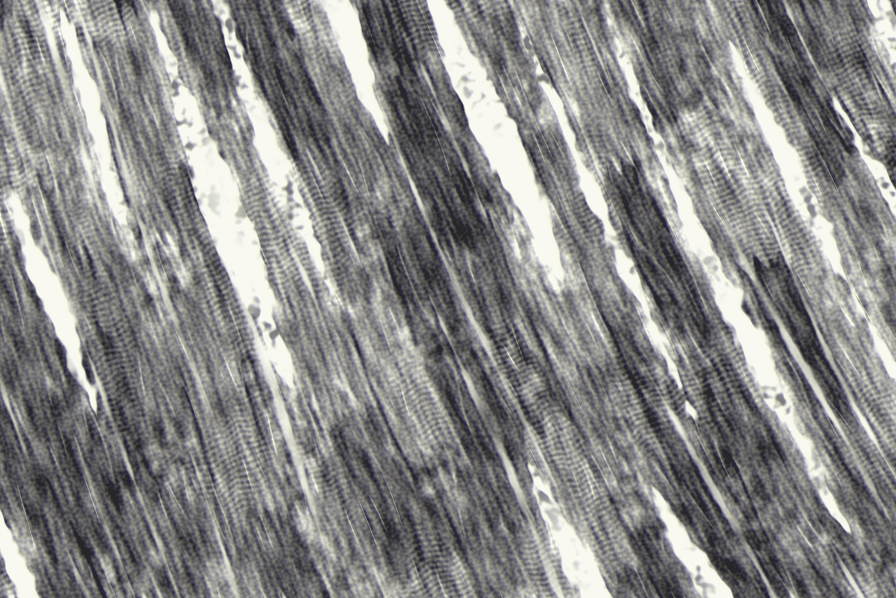
Reproduce this texture procedurally as a WebGL 1 fragment shader.

```glsl
precision highp float;
uniform vec2 u_resolution;

const float SLANT = 0.40;          // mean fibre angle from vertical, radians
const float FAN = 0.13;            // change of slant across the canvas
const float FIBRES = 11.0;         // fibre columns per canvas height
const float SEGMENTS = 3.6;        // tone segments along a fibre
const float GAP_PITCH = 0.155;
const float GAP_WIDTH = 0.044;
const float CRACK_PITCH = 0.075;
const float CRACK_WIDTH = 0.0085;
const float EDGE = 0.0035;         // softness of gap borders
const float BAND_PERIOD = 0.0095;  // spacing of cross striation
const float TISSUE_TONE = 0.425;
const float GAP_TONE = 0.975;
const vec2 FRINGE_SHIFT = vec2(0.0035, 0.0015);
const vec3 SHADOW_TINT = vec3(0.0, -0.006, 0.006);
const vec3 LIGHT_TINT = vec3(0.0, 0.0, -0.03);

float hash(vec2 p) {
  vec3 q = fract(vec3(p.xyx) * 0.1031);
  q += dot(q, q.yzx + 33.33);
  return fract((q.x + q.y) * q.z);
}

float corner(vec2 cell, vec2 offset) {
  float a = 6.2832 * hash(cell);
  return dot(vec2(cos(a), sin(a)), offset);
}

// Gradient noise, roughly -1 to 1
float gnoise(vec2 p) {
  vec2 i = floor(p), f = p - i;
  vec2 s = f * f * f * (f * (f * 6.0 - 15.0) + 10.0);
  vec2 e = vec2(1.0, 0.0);
  float low = mix(corner(i, f), corner(i + e, f - e), s.x);
  float high = mix(corner(i + e.yx, f - e.yx), corner(i + 1.0, f - 1.0), s.x);
  return 1.45 * mix(low, high, s.y);
}

// x runs across the fibres, y along them
vec2 fibreSpace(vec2 p) {
  float c = cos(SLANT), s = sin(SLANT);
  vec2 q = vec2(c * p.x + s * p.y, s * p.x - c * p.y);
  q.x += FAN * (p.x - 0.75) * (p.y - 0.5);
  q.x += 0.012 * gnoise(q * vec2(4.0, 2.2) + 31.0);
  return q + vec2(4.0, 6.0);
}

// Signed distance to the nearest tapered slit between fibres
float slitDistance(vec2 q, float pitch, float width, float seed) {
  float nearest = 1.0;
  float column = floor(q.x / pitch);
  for (int k = -1; k <= 1; k++) {
    float id = column + float(k);
    float h = hash(vec2(id, seed));
    float swell = 0.2 + gnoise(vec2(id * 7.31 + seed, q.y * 1.7 + h * 40.0));
    float wobble = 0.02 * gnoise(vec2(id * 3.17 + seed, q.y * 1.5));
    float centre = (id + 0.25 + 0.5 * h) * pitch + wobble;
    float halfWidth = width * (0.35 + h) * swell;
    float absent = 1.0 - smoothstep(0.0, 0.15, swell);
    nearest = min(nearest, abs(q.x - centre) - halfWidth + 0.02 * absent);
  }
  return nearest;
}

// Random tone of one fibre, stepping at its blunt broken ends
float segmentTone(float id, float y) {
  float s = y * SEGMENTS + 9.0 * hash(vec2(id, 5.0));
  float j = floor(s);
  float here = hash(vec2(id, j)), next = hash(vec2(id, j + 1.0));
  return mix(here, next, smoothstep(0.95, 1.0, s - j)) * 2.0 - 1.0;
}

float tissueTone(vec2 p, vec2 q) {
  float x = q.x * FIBRES + 0.45 * gnoise(q * vec2(3.0, 1.3) + 17.0);
  float id = floor(x), f = x - id;
  float jagged = q.y + 0.035 * gnoise(q * vec2(60.0, 5.0));
  float patchTone = mix(segmentTone(id, jagged), segmentTone(id + 1.0, jagged),
                        smoothstep(0.92, 1.0, f));
  float tone = TISSUE_TONE + 0.16 * patchTone;

  // Longitudinal fibrils: soft, fine, and short bright threads
  tone += 0.15 * gnoise(q * vec2(48.0, 8.0));
  tone += 0.22 * gnoise(q * vec2(125.0, 17.0) + 70.0);
  float thread = smoothstep(0.13, 0.0, abs(gnoise(q * vec2(36.0, 4.5) + 25.0)));
  tone += 0.24 * thread * smoothstep(-0.1, 0.5, gnoise(q * vec2(20.0, 13.0) + 37.0));

  // Dark and pale lines along fibre borders
  float sheath = smoothstep(0.06, 0.0, abs(f - 0.95));
  tone += 0.4 * sheath * gnoise(vec2(id * 5.3, q.y * 5.0));

  // Cross striation, only in some pale fibres
  float phase = q.y / BAND_PERIOD + 0.8 * gnoise(q * vec2(30.0, 9.0));
  float banded = smoothstep(0.0, 0.5, gnoise(q * vec2(8.0, 4.0) + 43.0) + 0.25 * patchTone);
  tone += 0.07 * banded * sin(6.2832 * phase);

  // Crumbled pale mottling and grain
  float crumble = smoothstep(-0.1, 0.5, gnoise(q * vec2(8.0, 6.0) + 11.0));
  float crumbs = gnoise(q * vec2(40.0, 30.0)) + 0.7 * gnoise(q * vec2(85.0, 65.0) + 14.0);
  tone += crumble * (0.06 + 0.2 * crumbs);
  return tone + 0.12 * gnoise(p * 165.0);
}

float sceneTone(vec2 p) {
  vec2 q = fibreSpace(p);
  float ragged = 0.009 * gnoise(q * vec2(30.0, 14.0) + 90.0);
  ragged += 0.006 * gnoise(q * vec2(85.0, 40.0) + 50.0);
  float gap = slitDistance(q, GAP_PITCH, GAP_WIDTH, 3.0) + ragged;
  float crack = slitDistance(q, CRACK_PITCH, CRACK_WIDTH, 21.0) + 0.35 * ragged;
  float tone = tissueTone(p, q);

  // Frayed pale margin beside the wide gaps
  float fray = smoothstep(0.035, 0.0, gap);
  tone += fray * (0.12 + 0.32 * gnoise(q * vec2(26.0, 8.0) + 55.0));

  // Torn grey shreds inside the gaps
  float shreds = gnoise(q * vec2(42.0, 24.0) + 8.0) + 0.7 * gnoise(p * 80.0);
  float litter = smoothstep(-0.1, 0.4, gnoise(p * 5.0 + 60.0));
  float gapTone = GAP_TONE - 0.5 * litter * smoothstep(0.05, 0.8, shreds);

  // Cracks stay partly veiled by tissue
  float veil = 0.65 + 0.6 * gnoise(q * vec2(20.0, 9.0) + 66.0);
  tone = mix(tone, GAP_TONE, smoothstep(EDGE, -EDGE, crack) * clamp(veil, 0.2, 1.0));
  tone = mix(tone, gapTone, smoothstep(EDGE, -EDGE, gap));
  return clamp(tone, 0.15, 0.98);
}

void main() {
  vec2 p = gl_FragCoord.xy / u_resolution.y;
  float tone = sceneTone(p);
  vec3 color = vec3(tone) + mix(SHADOW_TINT, LIGHT_TINT, smoothstep(0.25, 0.9, tone));

  // Blue fringe where a bright neighbour lies to one side
  float fringe = sceneTone(p + FRINGE_SHIFT) - tone;
  color.b += clamp(0.35 * fringe, -0.04, 0.09);
  gl_FragColor = vec4(color, 1.0);
}
```
